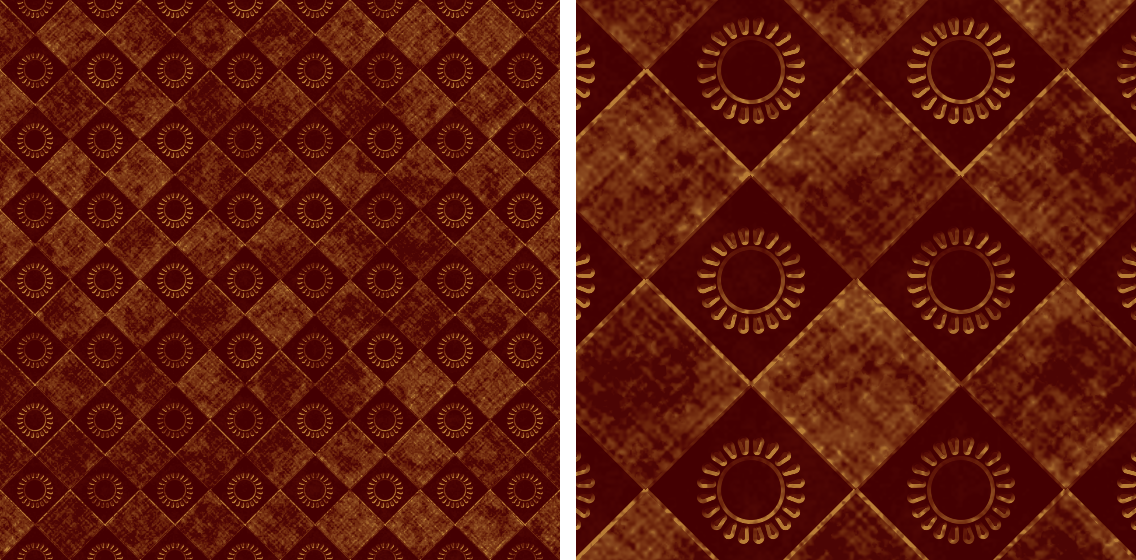
Left, the full canvas; right, a detail of the centre.
Reproduce this pattern procedurally as a WebGL 2 fragment shader.

```glsl
#version 300 es
precision highp float;

uniform vec2 u_resolution;
out vec4 outColor;

const float TAU = 6.2831853;
const float REPEATS = 8.0;

// Tone ramp, from deep lacquer to bright gilding
const vec3 LACQUER = vec3(0.265, 0.00, 0.008);
const vec3 OXBLOOD = vec3(0.33, 0.04, 0.02);
const vec3 RUSSET  = vec3(0.41, 0.13, 0.04);
const vec3 BRONZE  = vec3(0.48, 0.21, 0.08);
const vec3 OCHRE   = vec3(0.55, 0.30, 0.13);
const vec3 GILT    = vec3(0.72, 0.49, 0.21);

// Lengths are in repeats
const float PETALS = 20.0;
const float RING_RADIUS = 0.152;
const float PETAL_INNER = 0.186;
const float PETAL_OUTER = 0.232;
const float PETAL_INNER_WIDTH = 0.008;
const float PETAL_OUTER_WIDTH = 0.018;
const float STROKE = 0.010;
const float EDGE_LINE = 0.011;
const float EDGE_GLOW = 0.045;
const float THREADS = 30.0;
const float WEAVE = 1.75;
const float GRAIN = 1.9;
const vec2 LIGHT_DIR = vec2(0.28, -0.96);

float hash(vec2 cell, float seed) {
    uvec3 h = uvec3(ivec3(cell, seed)) * uvec3(1597334673u, 3812015801u, 2798796415u);
    uint n = h.x ^ h.y ^ h.z;
    n = (n ^ (n >> 15)) * 2246822519u;
    n = (n ^ (n >> 13)) * 3266489917u;
    return float((n ^ (n >> 16)) >> 8) / 16777216.0;
}

// Value noise that wraps after a whole number of lattice cells
float noise(vec2 p, float period, float seed) {
    vec2 i = floor(p), f = p - i;
    f = f * f * (3.0 - 2.0 * f);
    vec2 a = mod(i, period), b = mod(i + 1.0, period);
    return mix(mix(hash(a, seed), hash(vec2(b.x, a.y), seed), f.x),
               mix(hash(vec2(a.x, b.y), seed), hash(b, seed), f.x), f.y);
}

float fbm(vec2 p, float frequency, float seed) {
    float sum = 0.0, weight = 0.5;
    for (int i = 0; i < 5; i++) {
        sum += weight * noise(p * frequency, REPEATS * frequency, seed + float(i));
        frequency *= 2.0;
        weight *= 0.62;
    }
    return sum / 1.195;
}

vec3 toneRamp(float t) {
    vec3 c = mix(LACQUER, OXBLOOD, clamp(t, 0.0, 1.0));
    c = mix(c, RUSSET, clamp(t - 1.0, 0.0, 1.0));
    c = mix(c, BRONZE, clamp(t - 2.0, 0.0, 1.0));
    c = mix(c, OCHRE, clamp(t - 3.0, 0.0, 1.0));
    return mix(c, GILT, clamp(t - 4.0, 0.0, 1.0));
}

float stroke(float d, float halfWidth, float px) {
    return 1.0 - smoothstep(max(halfWidth - px, 0.0), halfWidth + px, abs(d));
}

// Embossed rosette: a ring with teardrop petals, lit from below
float rosette(vec2 s, float px) {
    float radius = length(s);
    vec2 radial = s / max(radius, 1e-4);
    float sector = fract(atan(s.y, s.x) * PETALS / TAU) - 0.5;
    float across = sector * TAU / PETALS * radius;
    float along = clamp((radius - PETAL_INNER) / (PETAL_OUTER - PETAL_INNER), 0.0, 1.0);
    vec2 offset = vec2(radius - mix(PETAL_INNER, PETAL_OUTER, along), across);
    float petal = length(offset) - mix(PETAL_INNER_WIDTH, PETAL_OUTER_WIDTH, along);
    vec2 normal = (radial * offset.x + vec2(-radial.y, radial.x) * offset.y)
                / max(length(offset), 1e-4);
    float petalLight = clamp(0.58 + 0.60 * dot(normal, LIGHT_DIR), 0.05, 1.0);
    float ringLight = clamp(0.66 + 0.38 * dot(radial, LIGHT_DIR), 0.2, 1.0);
    float body = 1.3 * (1.0 - smoothstep(-px, px, petal));
    float rim = 5.0 * petalLight * stroke(petal, STROKE, px);
    float ring = 4.4 * ringLight * stroke(radius - RING_RADIUS, STROKE, px);
    return max(max(body, rim), ring);
}

void main() {
    vec2 p = gl_FragCoord.xy / u_resolution * REPEATS;
    float px = 0.6 * REPEATS / min(u_resolution.x, u_resolution.y);

    // Diamond checker in axes turned by 45 degrees
    vec2 q = p - vec2(0.0, 0.5);
    vec2 turned = vec2(q.x + q.y, q.x - q.y);
    vec2 id = floor(turned + 0.5);
    vec2 r = turned - id;
    bool isGilded = mod(id.x + id.y, 2.0) < 0.5;
    vec2 tile = mod(0.5 * vec2(id.x + id.y, id.x - id.y), REPEATS);
    float seed = 20.0 + floor(2.0 * tile.x) * 37.0 + floor(2.0 * tile.y) * 677.0;
    float vary = hash(floor(2.0 * tile), 7.0);
    float upper = min(0.5 - r.x, 0.5 + r.y) * 0.7071;
    float lower = min(0.5 + r.x, 0.5 - r.y) * 0.7071;

    float grain = noise(p * 50.0, REPEATS * 50.0, 3.0) - 0.5;
    float wear = fbm(p, 4.0, 11.0);
    float tone;
    if (isGilded) {
        // Worn gold leaf over woven cloth
        float region = noise(p * 0.5, REPEATS * 0.5, 5.0) - 0.5;
        float threshold = 0.48 + 0.20 * (vary - 0.5) - 0.18 * region;
        float leaf = smoothstep(threshold - 0.08, threshold + 0.05, fbm(p, 3.0, seed));
        float flecks = smoothstep(0.56, 0.64, fbm(p, 7.0, seed + 9.0));
        float weave = noise(r * vec2(4.0, THREADS), 512.0, seed + 17.0)
                    + noise(r * vec2(THREADS, 4.0), 512.0, seed + 18.0) - 1.0;
        tone = 1.35 + 1.25 * leaf - 0.9 * flecks + WEAVE * weave + GRAIN * grain;
        tone += 0.9 * region + 0.5 * (0.5 - vary);
        tone += (1.5 * exp(-lower / EDGE_GLOW) + 0.6 * exp(-upper / EDGE_GLOW)) * (0.4 + wear);
        tone = max(tone, 0.5) * smoothstep(0.0, 2.0 * px, min(upper, lower));
    } else {
        // Dark lacquer with a raised rosette
        vec2 s = 0.5 * vec2(r.x + r.y, r.x - r.y);
        float patina = mix(0.75, 1.1, vary) * (0.6 + wear) + 0.6 * grain;
        tone = clamp(1.7 * (wear - 0.45) + 0.5 * grain, 0.0, 0.9);
        tone = max(tone, rosette(s, px) * clamp(patina, 0.3, 1.2));
    }

    // Gilded bevel: crisp on the top edges of the gold tiles, faint below
    float top = isGilded ? upper : lower;
    float bottom = isGilded ? lower : upper;
    float rubbed = clamp(0.25 + 1.4 * wear + 0.9 * grain, 0.25, 1.2);
    float bevel = 4.5 * stroke(top, EDGE_LINE, px) + 2.2 * stroke(bottom, 0.7 * EDGE_LINE, px);
    tone = max(tone, min(bevel, 4.8) * rubbed);

    outColor = vec4(toneRamp(tone), 1.0);
}
```
